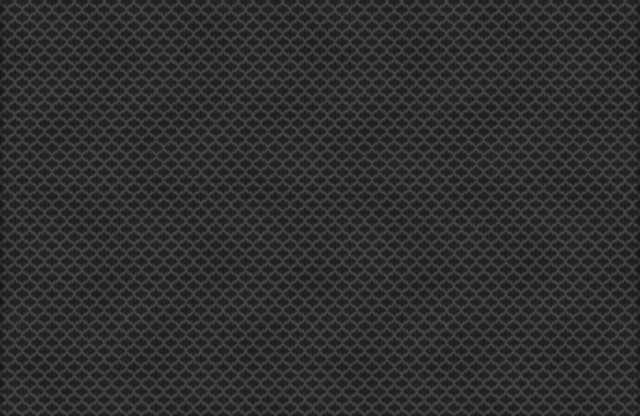
Reproduce this texture procedurally as a WebGL 1 fragment shader.

```glsl
precision highp float;

uniform vec2 u_resolution;

const float TAU = 6.2831853;

float hash(vec2 p) {
  p = fract(p * vec2(0.1031, 0.1137));
  p += dot(p, p.yx + 33.33);
  return fract((p.x + p.y) * p.x * 57.31);
}

// Distance to the nearest random point, one point per unit square
float cellular(vec2 p) {
  vec2 base = floor(p);
  float nearest = 2.0;
  for (int j = -1; j <= 1; j++) {
    for (int i = -1; i <= 1; i++) {
      vec2 cell = base + vec2(float(i), float(j));
      vec2 point = cell + vec2(hash(cell), hash(cell + 71.0));
      nearest = min(nearest, distance(p, point));
    }
  }
  return nearest;
}

// Distance to the outline of squat clover tiles in staggered rows
float cloverOutline(vec2 p) {
  vec2 q = abs(fract(p) - 0.5);
  float a = TAU * q.x;

  // Lobed wave between one row and the next
  float wave = 0.25 + 0.13 * cos(a) + 0.03 * cos(3.0 * a);
  float slope = TAU * (0.13 * sin(a) + 0.09 * sin(3.0 * a));
  float rowEdge = abs(q.y - wave) / sqrt(1.0 + slope * slope);

  // Short upright joints between neighbours in a row
  float joint = length(vec2(0.5 - q.x, max(q.y - 0.09, 0.0)));
  float nextJoint = length(vec2(q.x, max(0.41 - q.y, 0.0)));
  return min(rowEdge, min(joint, nextJoint));
}

void main() {
  vec2 uv = gl_FragCoord.xy / u_resolution;
  vec2 p = uv * vec2(43.0, 25.6);
  float pixel = 43.0 / u_resolution.x;

  // Soft worn lines over dark tiles
  float grain = cellular(p * 4.0) - 0.5;
  float line = 1.0 - smoothstep(-0.05, 0.17 + 0.4 * pixel, cloverOutline(p));
  line *= 1.0 + 0.15 * grain;
  float shade = mix(0.13, 0.29, line) + 0.025 * grain;

  // Slow bands of light
  shade += 0.004 * sin(p.x * 0.9 + 2.0 * sin(p.y * 0.5));
  shade += 0.003 * sin(p.y * 1.3 + sin(p.x * 0.3));

  // Narrow dark margins at the sides
  float side = min(uv.x, 1.0 - uv.x);
  shade *= mix(0.75, 1.0, smoothstep(0.002, 0.008, side));

  gl_FragColor = vec4(vec3(shade), 1.0);
}
```
